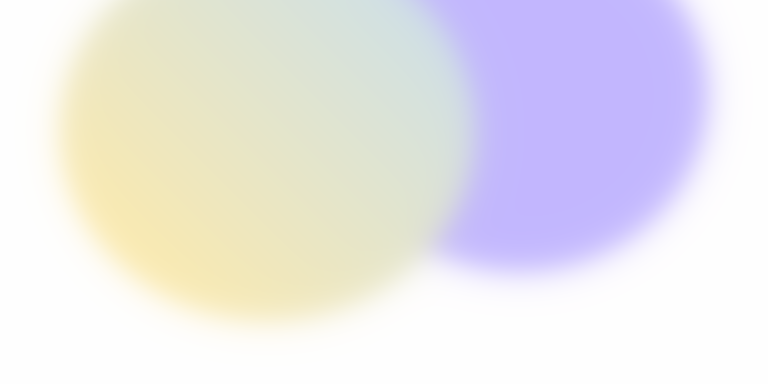
Write a Shadertoy shader that draws this background.

```glsl
// Two soft blurred ellipses, a yellow-to-blue gradient over violet, on white.

const vec3 PAPER = vec3(0.998, 0.996, 0.996);
const vec3 VIOLET = vec3(0.76, 0.715, 0.995);
const vec3 YELLOW = vec3(0.98, 0.915, 0.685);
const vec3 PALE_BLUE = vec3(0.815, 0.88, 0.895);

// Approximate signed distance to an axis-aligned ellipse, negative inside.
float ellipseDistance(vec2 p, vec2 center, vec2 radii) {
    vec2 q = (p - center) / radii;
    float k = length(q);
    float slope = max(length(q / radii), 1e-4);
    return k * (k - 1.0) / slope;
}

// Coverage of a shape whose edge is blurred by a Gaussian of width sigma.
float blurredCoverage(float dist, float sigma) {
    return 1.0 / (1.0 + exp(clamp(1.702 * dist / sigma, -30.0, 30.0)));
}

// Linear gradient along a direction, centred on a point.
vec3 diagonalGradient(vec2 p, vec2 center, vec2 direction, float halfLength,
                      vec3 startColor, vec3 endColor) {
    float t = 0.5 + 0.5 * dot(p - center, normalize(direction)) / halfLength;
    return mix(startColor, endColor, clamp(t, 0.0, 1.0));
}

void mainImage(out vec4 fragColor, in vec2 fragCoord) {
    // One unit is the canvas height.
    vec2 p = fragCoord / iResolution.y;
    float blur = 0.04;

    // Violet ellipse behind.
    vec2 violetCenter = vec2(1.354, 0.753);
    float violetDist = ellipseDistance(p, violetCenter, vec2(0.490, 0.461));
    vec3 color = mix(PAPER, VIOLET, blurredCoverage(violetDist, blur));

    // Gradient ellipse in front.
    vec2 frontCenter = vec2(0.697, 0.661);
    float frontDist = ellipseDistance(p, frontCenter, vec2(0.540, 0.497));
    vec3 frontColor = diagonalGradient(p, frontCenter, vec2(1.0), 0.49, YELLOW, PALE_BLUE);
    color = mix(color, frontColor, blurredCoverage(frontDist, blur));

    fragColor = vec4(color, 1.0);
}
```
